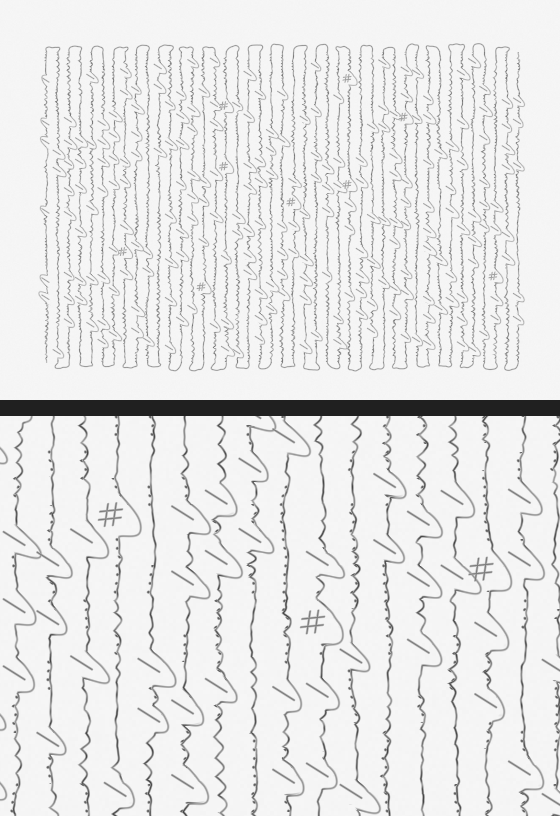
Top: the whole. Bottom: its middle third, enlarged.
Reproduce this pattern procedurally as a WebGL 1 fragment shader.

```glsl
precision highp float;
uniform vec2 u_resolution;

#define PITCH 0.02005
#define ORIGIN vec2(0.0833, 0.0664)
#define LAST_LINE 42.0
#define LINE_LENGTH 27.7
#define ROWS 14.0
#define SHEAR 0.6
#define BUMP_CHANCE 0.45
#define HALF_LINE 0.026
#define PAPER vec3(0.961)
#define INK vec3(0.27)

const float FAR = 9.0;
const float ROW_HEIGHT = LINE_LENGTH / ROWS;

float hash(vec2 p) {
  vec3 q = fract(vec3(p.xyx) * 0.1031);
  q += dot(q, q.yzx + 33.33);
  return fract((q.x + q.y) * q.z);
}

float noise(float x, float seed) {
  float i = floor(x), f = fract(x);
  f = f * f * (3.0 - 2.0 * f);
  return mix(hash(vec2(i + 60.0, seed)), hash(vec2(i + 61.0, seed)), f);
}

float stroke(float d, float halfWidth, float px) {
  return 1.0 - smoothstep(halfWidth - px, halfWidth + px, abs(d));
}

float segment(vec2 p, vec2 a, vec2 b) {
  vec2 ab = b - a;
  return length(p - a - ab * clamp(dot(p - a, ab) / dot(ab, ab), 0.0, 1.0));
}

// Two crossed pairs of short strokes
float crossHatch(vec2 p) {
  vec2 a = abs(vec2(p.x - 0.15 * p.y, p.y - 0.1 * p.x));
  return min(length(vec2(a.x - 0.12, max(a.y - 0.32, 0.0))),
             length(vec2(a.y - 0.12, max(a.x - 0.32, 0.0))));
}

// Rare hatched bumps, at most one per row
bool isHatched(float line, float row) {
  float r = ROWS - 1.0 - row;
  float column = mod(27.0 - 3.0 * r - 8.0 * r * r, LAST_LINE + 1.0);
  return mod(r, 4.0) < 2.5 && r < 11.0 && abs(column - line) < 0.5;
}

// x: centre height, y: half height, z: reach, w: 0 none, 1 dash, 2 hatch
vec4 bumpAt(float line, float y) {
  float shift = ROW_HEIGHT * hash(vec2(line + 13.0, 5.0));
  float row = floor((y + shift) / ROW_HEIGHT);
  vec2 id = vec2(line + 7.0, row + 19.0);
  float centre = (row + 0.33 + 0.34 * hash(id + 40.0)) * ROW_HEIGHT - shift;
  float side = line < 0.5 ? -1.0 : 1.0;
  float reach = side * mix(0.4, 0.75, hash(id + 80.0));
  if (isHatched(line, row)) return vec4(centre, 0.68, 0.65 * side, 2.0);
  bool inside = centre > 0.9 && centre < LINE_LENGTH - 0.8;
  bool present = inside && hash(id) < BUMP_CHANCE;
  return vec4(centre, mix(0.42, 0.58, hash(id + 120.0)), reach, float(present));
}

// Small scallops with slow drift, settling towards both ends
float wobble(float line, float y) {
  float amount = smoothstep(0.2, 0.9, noise(y * 0.7, line + 3.0));
  float phase = y * 6.0 + 3.0 * noise(y * 0.9, line + 50.0);
  float scallop = 0.2 * amount * (abs(sin(phase)) - 0.6);
  float drift = 0.2 * (noise(y * 0.8, line + 100.0) - 0.5);
  float tremor = 0.09 * (noise(y * 5.0, line + 150.0) - 0.5);
  float ends = smoothstep(0.0, 0.8, min(y, LINE_LENGTH - y));
  return (scallop + drift + tremor) * ends;
}

float bulge(vec4 bump, float y) {
  float t = (y - bump.x) / bump.y;
  float w = max(1.0 - t * t, 0.0);
  return min(bump.w, 1.0) * w * w * (2.2 - 1.2 * w);
}

float lineField(float line, vec2 p) {
  float x = p.x - line, y = p.y + SHEAR * x;
  vec4 bump = bumpAt(line, y);
  float b = bulge(bump, y);
  return x - wobble(line, p.y) * (1.0 - b) - bump.z * b;
}

float lineInk(float line, vec2 p, float px) {
  if (line < -0.5 || line > LAST_LINE + 0.5 || p.y < 0.0 || p.y > LINE_LENGTH) return 0.0;
  float e = 0.01, f = lineField(line, p);
  vec2 slope = vec2(lineField(line, p + vec2(e, 0.0)), lineField(line, p + vec2(0.0, e))) - f;
  float x = p.x - line, y = p.y + SHEAR * x;
  vec4 bump = bumpAt(line, y);
  float b = bulge(bump, y);
  float grainy = 0.5 + 0.55 * noise(p.y * 6.0, line + 200.0);
  float tone = mix(grainy, 0.55, smoothstep(0.0, 0.4, b));
  float ink = tone * stroke(f / max(length(slope) / e, 0.4), HALF_LINE, px);

  // Beads beside the line
  float beads = step(0.5, noise(p.y * 1.1, line + 250.0)) * (1.0 - b);
  vec2 bead = vec2(f + 0.06, (fract(p.y / 0.26) - 0.5) * 0.26);
  ink = max(ink, 0.85 * beads * stroke(length(bead), 0.04, px));

  // Dash or hatch held in the bump
  vec2 local = vec2(x, p.y - bump.x);
  float mark = FAR;
  if (bump.w > 1.5) mark = crossHatch(local + vec2(0.25, 0.0));
  else if (bump.w > 0.5) mark = segment(local, vec2(-0.42, 0.26), vec2(0.2, -0.13));
  return max(ink, 0.7 * stroke(mark, HALF_LINE, px));
}

// Rounded turns joining neighbours, alternately at top and bottom
float turnField(vec2 uv, vec2 id) {
  float tilt = 1.2 * (hash(id) - 0.5);
  float height = 0.3 + 0.4 * hash(id + 30.0);
  float width = 0.5 + uv.y * 0.7 * hash(id + 60.0);
  float sway = 0.12 * (noise(uv.x * 3.0, id.x + 90.0) - 0.5) * smoothstep(0.0, 0.3, uv.y);
  vec2 q = abs(vec2((uv.x + tilt * uv.y) / width, (uv.y + sway) / height));
  return pow(pow(q.x, 2.7) + pow(q.y, 2.7), 1.0 / 2.7) - 1.0;
}

float turnInk(vec2 p, float px) {
  bool top = p.y > 0.5 * LINE_LENGTH;
  float first = top ? 0.0 : 1.0;
  float v = top ? p.y - LINE_LENGTH : -p.y;
  float pair = floor((p.x - first + 0.5) / 2.0);
  if (v < 0.0 || v > 1.2 || pair < 0.0 || pair > 20.0) return 0.0;
  vec2 uv = vec2(p.x - first - 2.0 * pair - 0.5, v), id = vec2(pair + 5.0, first + 11.0);
  float e = 0.01, f = turnField(uv, id);
  vec2 slope = vec2(turnField(uv + vec2(e, 0.0), id), turnField(uv + vec2(0.0, e), id)) - f;
  return 0.75 * stroke(f / max(length(slope) / e, 0.4), HALF_LINE, px);
}

void main() {
  vec2 p = (gl_FragCoord.xy / u_resolution.x - ORIGIN) / PITCH;
  float px = 1.0 / (u_resolution.x * PITCH);
  float ink = turnInk(p, px);
  float nearest = floor(p.x + 0.5);
  for (int i = -1; i <= 1; i++) ink = max(ink, lineInk(nearest + float(i), p, px));
  float grain = 0.006 * (hash(floor(p * 10.0) + 300.0) - 0.5);
  gl_FragColor = vec4(mix(PAPER + grain, INK, clamp(ink, 0.0, 1.0)), 1.0);
}
```
